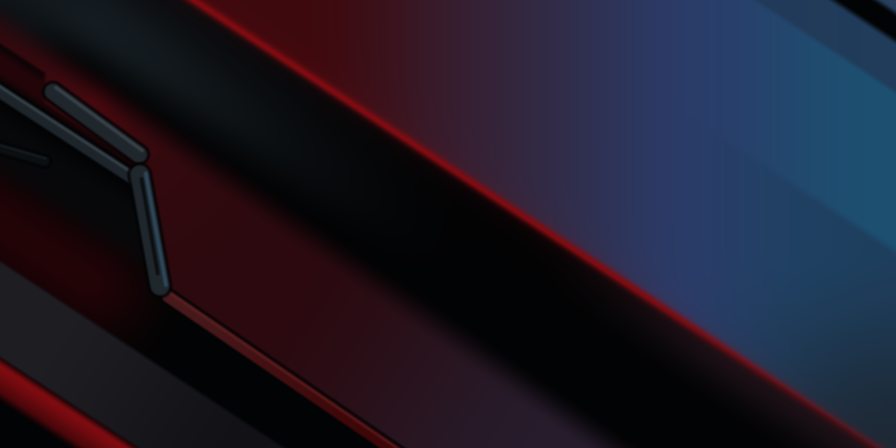
Reproduce this background procedurally as a Shadertoy shader.

```glsl
// Dark diagonal metal panels with a red edge light, a blue glow and a bent bezel.

const vec2 ALONG = vec2(0.8366, -0.548);   // direction of the panel seams
const vec2 ACROSS = vec2(0.548, 0.8366);   // normal of the seams
const vec3 BLACK = vec3(0.008, 0.010, 0.014);
const vec3 SLATE = vec3(0.085, 0.115, 0.135);
const vec3 MAROON = vec3(0.165, 0.035, 0.055);
const vec3 RED = vec3(0.50, 0.045, 0.065);
const vec3 STEEL = vec3(0.15, 0.19, 0.22);

// Soft step: 0 below the edge, 1 above it
float above(float edge, float softness, float x) {
    return smoothstep(edge - softness, edge + softness, x);
}

float band(float low, float high, float softness, float x) {
    return above(low, softness, x) * (1.0 - above(high, softness, x));
}

float segmentDistance(vec2 p, vec2 a, vec2 b) {
    vec2 ab = b - a;
    return length(p - a - ab * clamp(dot(p - a, ab) / dot(ab, ab), 0.0, 1.0));
}

float stroke(vec2 p, vec2 a, vec2 b, float radius) {
    return 1.0 - above(radius, 0.004, segmentDistance(p, a, b));
}

// Beveled bar: dark rim, steel body and a thin light offset to one side
vec3 bar(vec3 color, vec2 p, vec2 a, vec2 b, float radius, vec3 body, vec3 light) {
    vec2 side = normalize(vec2(a.y - b.y, b.x - a.x)) * radius * 0.65;
    color = mix(color, BLACK, 0.8 * stroke(p, a, b, radius + 0.007));
    color = mix(color, body, stroke(p, a, b, radius));
    return mix(color, light, 0.7 * stroke(p, a + side, b + side, radius * 0.2));
}

// Wide panel at the upper right, red to violet to blue to teal
vec3 glowPanel(vec2 p, float s) {
    vec3 color = mix(vec3(0.24, 0.035, 0.05), vec3(0.20, 0.15, 0.24), smoothstep(0.65, 1.22, p.x));
    color = mix(color, vec3(0.165, 0.235, 0.41), smoothstep(1.08, 1.58, p.x));
    color = mix(color, vec3(0.11, 0.31, 0.44), smoothstep(1.5, 1.98, p.x));
    float corner = smoothstep(1.45, 2.0, p.x);
    color = mix(color, vec3(0.12, 0.22, 0.34), 0.75 * corner * (1.0 - above(1.463, 0.012, s)));
    color = mix(color, vec3(0.11, 0.16, 0.21), smoothstep(0.45, 0.0, p.y) * corner);
    color = mix(color, vec3(0.13, 0.215, 0.33), 0.8 * above(1.76, 0.008, s));
    color = mix(color, BLACK, band(1.855, 1.908, 0.009, s));
    return mix(color, vec3(0.17, 0.25, 0.37), above(1.915, 0.008, s));
}

// Maroon panel, brighter at its upper left and violet at its lower right
vec3 maroonPanel(vec2 p, float t) {
    vec3 color = mix(MAROON, vec3(0.15, 0.11, 0.17), smoothstep(0.3, 1.05, t));
    float glow = exp(-6.0 * length(p - vec2(0.22, 0.78)));
    return color + vec3(0.12, 0.0, 0.0) * glow;
}

// Recessed floor under the bezel, then the grey plate and red strip
vec3 lowerPanels(vec2 p, float s, float t) {
    float ember = exp(-14.0 * pow(s - 0.42, 2.0) * 6.0) * (1.0 - smoothstep(-0.05, 0.2, t));
    vec3 color = BLACK + vec3(0.125, 0.004, 0.012) * ember;
    color += vec3(0.13, 0.01, 0.02) * band(0.69, 0.745, 0.02, s);
    color = mix(color, SLATE * 0.35, band(0.52, 0.63, 0.035, s) * 0.7);
    vec3 plate = mix(vec3(0.115, 0.115, 0.135), vec3(0.065, 0.065, 0.085), smoothstep(-0.1, 0.5, t));
    color = mix(color, plate, 1.0 - above(0.348, 0.006, s));
    color = mix(color, BLACK, 1.0 - above(0.170, 0.005, s));
    return mix(color, RED * mix(0.45, 1.0, smoothstep(0.08, 0.16, s)), band(0.095, 0.163, 0.012, s));
}

void mainImage(out vec4 fragColor, in vec2 fragCoord) {
    vec2 p = fragCoord / iResolution.y;
    p.x *= 2.0 * iResolution.y / iResolution.x;
    float s = dot(p, ACROSS);
    float t = dot(p, ALONG);

    // Dark central band with a slate sheen at its upper left
    float sheen = (1.0 - smoothstep(-0.5, 0.7, t)) * smoothstep(0.79, 0.91, s);
    sheen *= 1.0 - 0.65 * smoothstep(0.91, 1.07, s);
    vec3 color = mix(BLACK, SLATE, sheen);
    color = mix(color, SLATE * 0.75, (1.0 - smoothstep(-0.5, -0.3, t)) * above(0.76, 0.03, s) * 0.7);
    color += vec3(0.09, 0.055, 0.075) * smoothstep(0.7, 1.3, t) * smoothstep(0.94, 1.07, s);

    // Maroon panel with a soft upper shadow
    float panelTop = 0.785 - 0.03 * t;
    color = mix(color, maroonPanel(p, t), 1.0 - above(panelTop, 0.042, s));

    // The recess follows the bend of the bezel
    float bendSide = (p.x - 0.3125 - 0.182 * (0.635 - p.y)) * 0.984;
    float recess = min(s - 0.48, max(s - 0.70, bendSide));
    recess = min(recess, max(s - 0.755, p.x - 0.10));
    color = mix(color, lowerPanels(p, s, t), 1.0 - above(0.0, 0.006, recess));

    // Bezel: small tab, two upper rails, upright and the red-lit lower rail
    vec3 edgeLight = vec3(0.25, 0.30, 0.33);
    color = bar(color, p, vec2(-0.02, 0.675), vec2(0.10, 0.64), 0.010, SLATE * 0.5, STEEL * 0.7);
    color = bar(color, p, vec2(-0.03, 0.815), vec2(0.305, 0.597), 0.014, STEEL * 0.75, edgeLight);
    color = bar(color, p, vec2(0.118, 0.795), vec2(0.310, 0.655), 0.018, STEEL * 0.8, edgeLight);
    vec3 railBody = mix(vec3(0.28, 0.10, 0.11), vec3(0.24, 0.025, 0.03), smoothstep(0.1, 0.7, t));
    color = bar(color, p, vec2(0.375, 0.338), vec2(0.90, -0.02), 0.013, railBody, vec3(0.38, 0.13, 0.13));
    color = bar(color, p, vec2(0.312, 0.610), vec2(0.357, 0.362), 0.021, STEEL * 0.8, vec3(0.20, 0.33, 0.43));
    color = mix(color, BLACK, 0.7 * stroke(p, vec2(0.316, 0.60), vec2(0.352, 0.39), 0.004));

    // Upper panel and the red light running along its edge
    const float SEAM = 1.073;
    color = mix(color, glowPanel(p, s), above(SEAM, 0.005, s));
    float edge = exp(-pow((s - SEAM) / 0.010, 2.0)) + 0.18 * exp(-abs(s - SEAM) / 0.025);
    float strength = 0.85 - 0.45 * smoothstep(0.9, 1.65, t);
    color = mix(color, RED, clamp(edge * strength, 0.0, 1.0));

    fragColor = vec4(color, 1.0);
}
```
